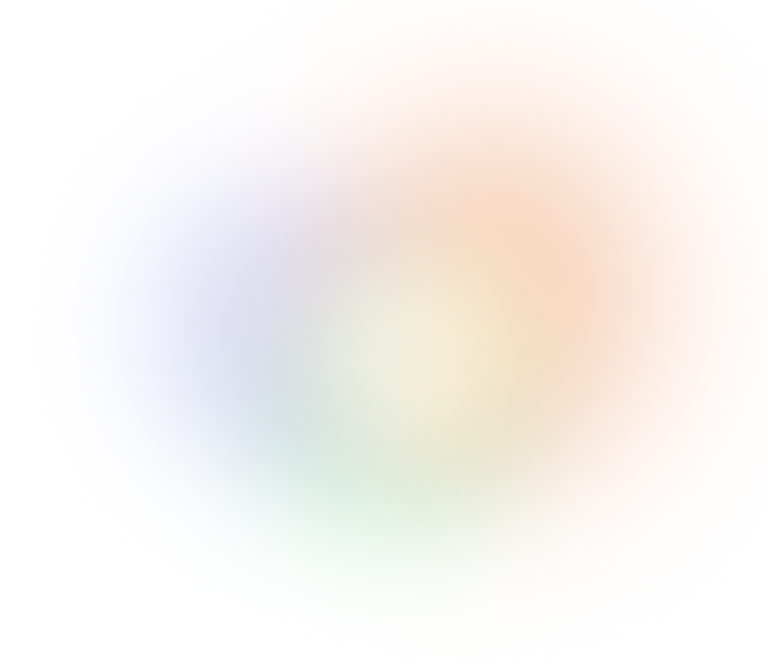
Write a Shadertoy shader that draws this background.

```glsl
// Soft pastel glows of lavender, peach, green and cream blending on white.

const vec3 LAVENDER    = vec3(0.875, 0.890, 0.975);
const vec3 PINK_HALO   = vec3(1.000, 0.900, 0.870);
const vec3 PEACH_CORE  = vec3(0.970, 0.935, 0.860);
const vec3 MINT        = vec3(0.880, 0.980, 0.920);
const vec3 COOL_CREAM  = vec3(0.940, 0.960, 0.915);
const vec3 WARM_CREAM  = vec3(0.985, 0.950, 0.850);
const float FALLOFF    = 2.7;
const float CREAM_OPACITY = 0.85;

float hash(vec2 p) {
    return fract(sin(dot(p, vec2(12.9898, 78.233))) * 43758.5453);
}

// Elliptical glow: 1 at the centre, flat on top, with a long soft tail.
float glow(vec2 p, vec2 centre, vec2 radius) {
    return exp(-pow(length((p - centre) / radius), FALLOFF));
}

// Multiplies the base by a tint, like a translucent coloured film.
vec3 stain(vec3 base, vec3 tint, float amount) {
    return base * mix(vec3(1.0), tint, amount);
}

void mainImage(out vec4 fragColor, in vec2 fragCoord) {
    // Centred coordinates in units of the canvas height.
    vec2 p = (fragCoord - 0.5 * iResolution.xy) / iResolution.y;

    // Overlapping outer glows.
    vec2 peachCentre = vec2(0.167, 0.055);
    vec3 color = vec3(1.0);
    color = stain(color, LAVENDER, glow(p, vec2(-0.157, 0.010), vec2(0.219, 0.234)));
    color = stain(color, PINK_HALO, glow(p, peachCentre, vec2(0.309, 0.324)));
    color = stain(color, PEACH_CORE, glow(p, peachCentre, vec2(0.234, 0.264)));
    color = stain(color, MINT, glow(p, vec2(0.009, -0.164), vec2(0.219, 0.193)));

    // Pale centre, cool on the left and warm on the right.
    vec3 cream = mix(COOL_CREAM, WARM_CREAM, smoothstep(-0.08, 0.13, p.x));
    float creamGlow = glow(p, vec2(0.039, -0.035), vec2(0.173));
    color = mix(color, cream, CREAM_OPACITY * creamGlow);

    // Faint dither against banding.
    color += (hash(fragCoord) - 0.5) / 255.0;
    fragColor = vec4(clamp(color, 0.0, 1.0), 1.0);
}
```
